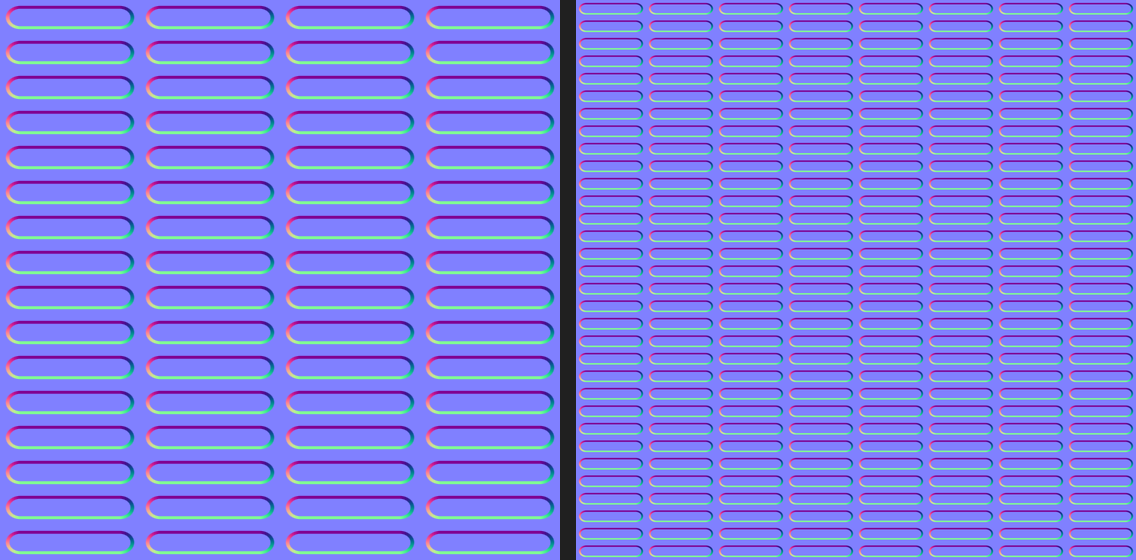
Left, the tile; right, the same tile 2 across and 2 down.
Reproduce this texture map procedurally as a three.js fragment shader.

```glsl
varying vec2 vUv;

const vec2 REPEATS = vec2(4.0, 16.0);   // slots across and up
const vec2 CELL_SIZE = vec2(3.2, 1.0);  // in cell heights, x squeezed so the caps become elliptic
const float HALF_STRAIGHT = 1.1333;     // half length of the straight sides
const float RADIUS = 0.3333;            // outer radius of the caps
const float RIM_WIDTH = 0.0833;
const float EDGE_SOFTNESS = 0.03125;    // 1/512 of the canvas, in cell heights
const float RIM_NORMAL_Z = 0.12;        // steepness of the rim wall

// Position relative to the centre of the repeating cell
vec2 cellPosition(vec2 uv, vec2 repeats, vec2 size) {
  return (fract(uv * repeats) - 0.5) * size;
}

// Offset from the nearest point on a horizontal segment
vec2 segmentOffset(vec2 p, float halfLength) {
  return vec2(p.x - clamp(p.x, -halfLength, halfLength), p.y);
}

// Coverage of a band lying just inside the outer radius
float rimCoverage(float dist, float radius, float width, float softness) {
  float fromMiddle = abs(dist - radius + 0.5 * width);
  return clamp(0.5 + (0.5 * width - fromMiddle) / softness, 0.0, 1.0);
}

// Unit normal of a wall that leans toward the slot's centre line
vec3 wallNormal(vec2 outward, float normalZ) {
  return vec3(-outward * sqrt(1.0 - normalZ * normalZ), normalZ);
}

vec3 encodeNormal(vec3 normal) {
  return normal * 0.5 + 0.5;
}

void main() {
  vec2 p = cellPosition(vUv, REPEATS, CELL_SIZE);
  vec2 offset = segmentOffset(p, HALF_STRAIGHT);
  float dist = length(offset);
  vec2 outward = offset / max(dist, 0.0001);

  // Flat sheet with a recessed rim around each slot
  vec3 flatColor = encodeNormal(vec3(0.0, 0.0, 1.0));
  vec3 rimColor = encodeNormal(wallNormal(outward, RIM_NORMAL_Z));
  float rim = rimCoverage(dist, RADIUS, RIM_WIDTH, EDGE_SOFTNESS);

  gl_FragColor = vec4(mix(flatColor, rimColor, rim), 1.0);
}
```
